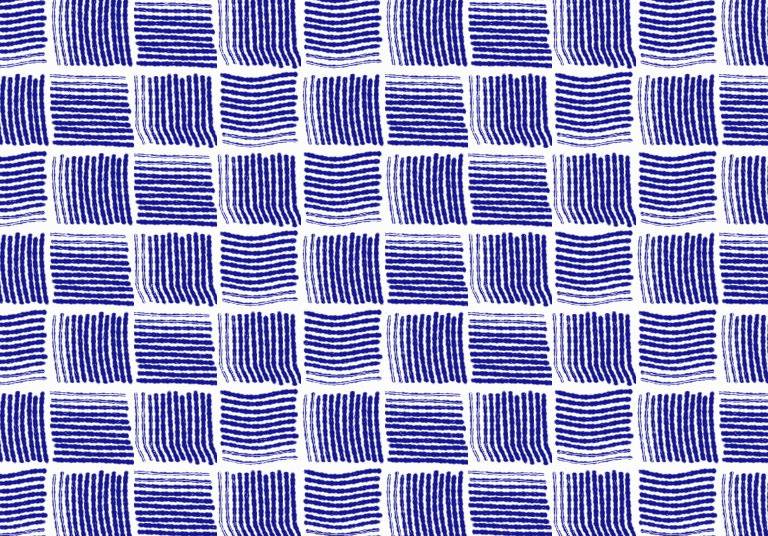
Write a WebGL 2 fragment shader that draws this pattern.

```glsl
#version 300 es
precision highp float;
// Checkerboard of blue dry-brush hatching: four stroke blocks, alternately across and down.

uniform vec2 u_resolution;
out vec4 outColor;

float hash(vec2 p) {
  return fract(sin(dot(p, vec2(127.1, 311.7))) * 43758.545);
}

// Cellular noise: distance to the nearest scattered point
float cellular(vec2 p) {
  vec2 base = floor(p);
  float nearest = 2.0;
  for (int y = -1; y <= 1; y++)
    for (int x = -1; x <= 1; x++) {
      vec2 cell = base + vec2(x, y);
      vec2 point = cell + vec2(hash(cell), hash(cell + 57.3));
      nearest = min(nearest, distance(p, point));
    }
  return nearest;
}

// Bends block space so that every stroke is straight: x along, y across
vec2 strokeSpace(vec2 q, int kind) {
  if (kind == 0)  // wavy, horizontal
    return vec2(q.x, q.y - 2.7 * cos((q.x + 6.0) * 0.075));
  if (kind == 1)  // gently bowed, vertical
    return vec2(q.y, q.x - 0.06 * q.y - 0.0025 * q.y * q.y + 1.5);
  if (kind == 2)  // straight, sheared, horizontal
    return vec2(q.x - 0.1 * q.y + 1.0, q.y - 0.03 * q.x);
  // hooked at the foot, vertical
  return vec2(q.y, q.x - 0.03 * q.y - 6.5 * smoothstep(15.0, 36.0, q.y) + 2.0);
}

// Signed distance to the inked strokes of one block
float strokes(vec2 q, int kind) {
  vec2 s = strokeSpace(q, kind);
  float count = vec4(10.0, 12.0, 11.0, 12.0)[kind];
  float pitch = vec4(7.3, 6.5, 6.65, 6.6)[kind];
  float halfLength = vec4(36.5, 32.5, 37.5, 33.0)[kind];

  float index = clamp(floor(s.y / pitch + 0.5 * count), 0.0, count - 1.0);
  vec2 id = vec2(index, float(kind) * 17.0);
  float seed = 6.283 * hash(id);

  // Strokes lose ink towards one side of the block
  float spent = index / (count - 1.0);
  if (kind != 0) spent = 1.0 - spent;
  float dry = smoothstep(0.6, 1.0, spent);

  // Capsule with uneven ends, sway and ragged width
  float across = s.y - (index + 0.5 - 0.5 * count) * pitch
               + 0.8 * (hash(id + 3.1) - 0.5) + 0.35 * sin(s.x * 0.09 + seed);
  float along = s.x - 3.0 * (hash(id + 7.7) - 0.5);
  float reach = halfLength + 2.5 * (hash(id + 5.3) - 0.5);
  float width = 2.2 - 0.9 * dry
              + 0.25 * sin(s.x * 0.55 + seed) + 0.2 * sin(s.x * 1.43 + seed * 3.0);
  float d = length(vec2(max(abs(along) - reach, 0.0), across)) - width;

  // Split bristles and bare flecks
  float split = across - 0.3 + 0.5 * sin(s.x * 0.11 + seed);
  d = max(d, 2.2 * dry - 1.6 - abs(split));
  float bare = 0.35 * dry - 0.45 + 0.4 * sin(s.x * 0.13 + seed * 2.0);
  float fleck = cellular(vec2(s.x * 0.16, s.y * 0.5) + id.y);
  return max(d, 3.0 * (bare - fleck));
}

void main() {
  // Canvas is 768 units wide, measured from the top left
  float unitsPerPixel = 768.0 / u_resolution.x;
  vec2 p = vec2(gl_FragCoord.x, u_resolution.y - gl_FragCoord.y) * unitsPerPixel;

  // Block grid: every other row starts one kind later
  vec2 block = vec2(83.7, 79.3);
  vec2 grid = p / block + vec2(0.404, 0.109);
  vec2 cell = floor(grid);
  int kind = int(mod(cell.x + mod(cell.y, 2.0), 4.0));
  vec2 q = (fract(grid) - 0.5) * block;

  float edge = 0.4 + 0.7 * unitsPerPixel;
  float ink = 1.0 - smoothstep(-edge, edge, strokes(q, kind));
  vec3 paper = vec3(0.99);
  vec3 blue = vec3(0.08, 0.085, 0.54);
  outColor = vec4(mix(paper, blue, ink), 1.0);
}
```
